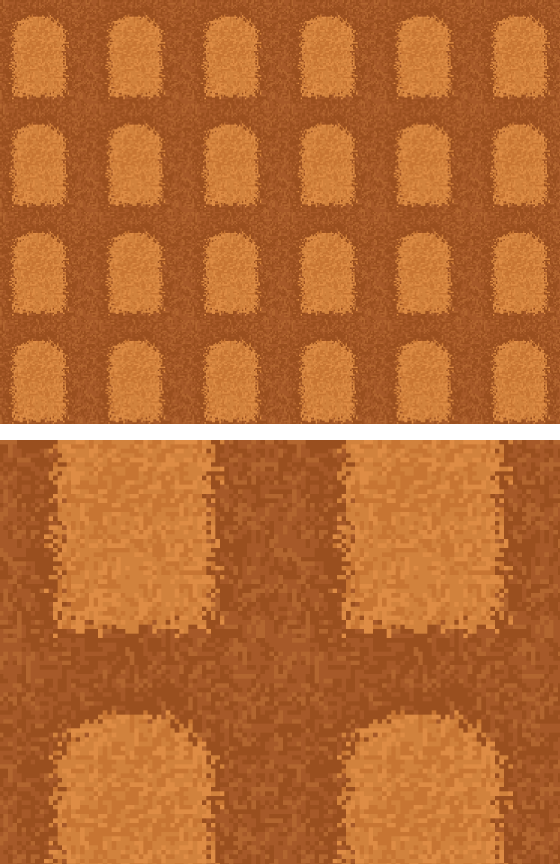
Top, the full canvas; bottom, a detail of the centre.
A Shadertoy shader for this pattern:

```glsl
// Rows of fuzzy light arches on a grainy rust-brown ground, built from coarse cells.

const float CELL = 0.003544;              // grain cell, in canvas heights
const vec2  TILE = vec2(64.0, 72.0);      // repeat size, in cells
const vec2  CENTRE = vec2(26.0, -37.5);   // arch centre from the top left, in cells
const vec2  HALF_SIZE = vec2(17.3, 26.6); // arch half extents, in cells
const float TOP_RADIUS = 14.0;
const float FOOT_RADIUS = 2.0;
const float FRAY = 3.6;                   // reach of the ragged edge, in cells
const int   SAMPLES = 3;                  // smoothing samples per axis

const vec3 GROUND_DARK  = vec3(0.60, 0.31, 0.12);
const vec3 GROUND_MID   = vec3(0.65, 0.35, 0.16);
const vec3 GROUND_LIGHT = vec3(0.70, 0.40, 0.19);
const vec3 ARCH_DARK    = vec3(0.78, 0.46, 0.20);
const vec3 ARCH_MID     = vec3(0.82, 0.51, 0.24);
const vec3 ARCH_LIGHT   = vec3(0.87, 0.55, 0.27);

float hash(vec2 p) {
    vec3 q = fract(vec3(p.xyx) * 0.1031);
    q += dot(q, q.yzx + 33.33);
    return fract((q.x + q.y) * q.z);
}

// Signed distance to a box with a round top and nearly square feet
float archDistance(vec2 p) {
    float radius = p.y > 0.0 ? TOP_RADIUS : FOOT_RADIUS;
    vec2 q = abs(p) - HALF_SIZE + radius;
    return length(max(q, 0.0)) + min(max(q.x, q.y), 0.0) - radius;
}

// Short strokes, two cells long, lying flat, upright or slanted
float strokeGrain(vec2 cell) {
    float turn = hash(floor(cell / 3.0) + 311.0);
    vec2 id = vec2(floor((cell.x + cell.y) * 0.5), cell.y);
    if (turn < 0.35) id = vec2(cell.x, floor((cell.y + cell.x) * 0.5));
    else if (turn < 0.6) id = vec2(cell.x - cell.y, floor(cell.y * 0.5));
    return hash(id + 157.0);
}

// Picks one of three tones; the limits set their shares
vec3 pickTone(float grain, float darkLimit, float lightLimit, vec3 dark, vec3 mid, vec3 light) {
    return grain < darkLimit ? dark : grain < lightLimit ? mid : light;
}

vec3 patternColour(vec2 point) {
    // Whole cells, wrapped around the nearest arch
    vec2 cell = mod(floor(point / CELL), TILE);
    vec2 local = mod(cell + 0.5 - CENTRE + 0.5 * TILE, TILE) - 0.5 * TILE;
    float dist = archDistance(local);
    float grain = strokeGrain(cell);

    // Ragged outline
    float jitter = hash(cell + 71.0) + hash(cell + 233.0) - 1.0;
    if (dist + FRAY * jitter < 0.0) {
        float rim = smoothstep(-9.0, -1.0, dist);
        return pickTone(grain, mix(0.40, 0.24, rim), mix(0.81, 0.68, rim),
                        ARCH_DARK, ARCH_MID, ARCH_LIGHT);
    }

    // Ground, shaded close to the arch
    float open = smoothstep(1.0, 11.0, dist);
    return pickTone(grain, mix(0.73, 0.32, open), mix(0.95, 0.80, open),
                    GROUND_DARK, GROUND_MID, GROUND_LIGHT);
}

void mainImage(out vec4 fragColor, in vec2 fragCoord) {
    vec3 sum = vec3(0.0);
    for (int j = 0; j < SAMPLES; j++)
    for (int i = 0; i < SAMPLES; i++) {
        vec2 offset = (vec2(i, j) + 0.5) / float(SAMPLES) - 0.5;
        vec2 point = (fragCoord + offset) / iResolution.y;
        sum += patternColour(point - vec2(0.0, 1.0));
    }
    fragColor = vec4(sum / float(SAMPLES * SAMPLES), 1.0);
}
```
